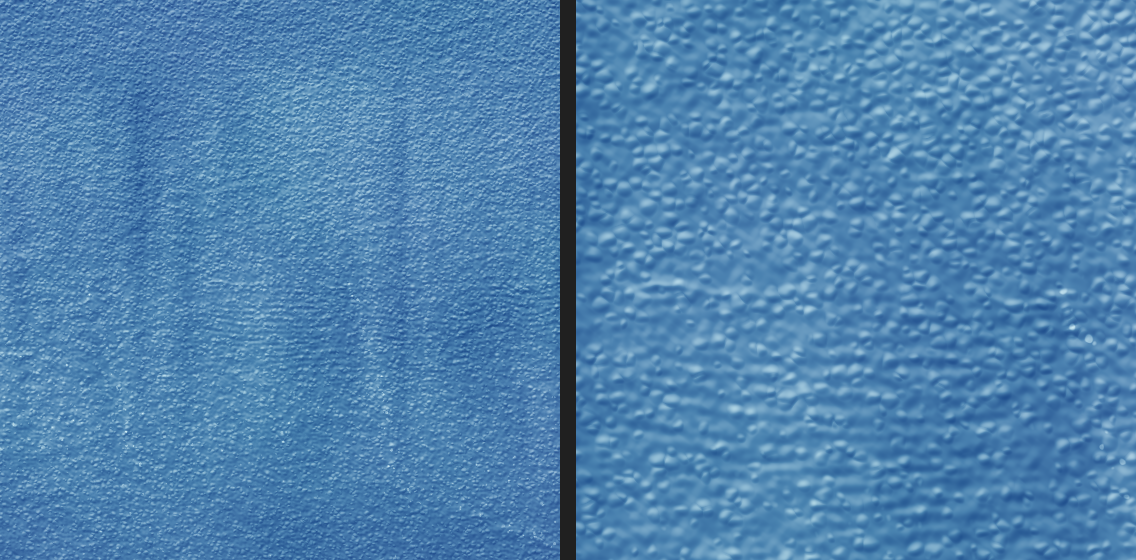
Left, the full canvas; right, a detail of the centre.
This texture is drawn by a three.js fragment shader. Its source:

```glsl
// Rough blue painted plaster: a height field of grains, ripples and scars is lit
// from above by differencing it along the light direction. Broad stains, vertical
// streaks and pale specks are added, then a tone ramp gives the colour.
varying vec2 vUv;

const vec3 DEEP_BLUE = vec3(0.18, 0.38, 0.60);
const vec3 MID_BLUE = vec3(0.29, 0.51, 0.69);
const vec3 PALE_BLUE = vec3(0.60, 0.76, 0.85);
const vec2 LIGHT_DIR = vec2(-0.36, 0.93);
const float LIGHT_STEP = 0.0023;             // distance between the height samples
const float RELIEF_GAIN = 1.12;
const float RELIEF_SOFTNESS = 0.8;           // compresses the steepest slopes
const float BASE_TONE = 0.45;
const vec2 GRAIN_FREQ = vec2(122.0, 142.0);  // grains are a little wider than tall
const vec2 SPECK_FREQ = vec2(170.0);
const float RIPPLE_FREQ = 88.0;
const float SCAR_PERIOD = 0.465;             // long scars recur across the wall
const mat2 TURN = mat2(0.8, 0.6, -0.6, 0.8);

float hash(vec2 p) {
  vec3 q = fract(p.xyx * 0.1031);
  q += dot(q, q.yzx + 33.33);
  return fract((q.x + q.y) * q.z);
}

float noise(vec2 p) {
  vec2 i = floor(p), f = fract(p);
  f = f * f * (3.0 - 2.0 * f);
  return mix(mix(hash(i), hash(i + vec2(1.0, 0.0)), f.x),
             mix(hash(i + vec2(0.0, 1.0)), hash(i + 1.0), f.x), f.y);
}

float fbm(vec2 p) {
  float sum = 0.0, amp = 0.533;
  for (int i = 0; i < 4; i++) {
    sum += amp * noise(p);
    p = TURN * p * 2.03 + 17.0;
    amp *= 0.5;
  }
  return sum;
}

// Soft uneven bumps, one per jittered cell; cover is the share of cells filled
float grains(vec2 p, float cover) {
  p = TURN * p;
  p += 0.35 * (vec2(noise(p * 1.3), noise(p * 1.3 + 37.0)) - 0.5);
  float h = 0.0;
  for (int k = 0; k < 9; k++) {
    vec2 id = floor(p) + vec2(mod(float(k), 3.0), floor(float(k) / 3.0)) - 1.0;
    vec2 centre = id + 0.1 + 0.8 * vec2(hash(id), hash(id + 57.0));
    float radius = mix(0.35, 0.75, hash(id + 113.0));
    float keep = clamp((cover - hash(id + 211.0)) * 5.0, 0.0, 1.0);
    vec2 d = (p - centre) / radius;
    float bump = max(0.0, 1.0 - dot(d, d));
    h = max(h, radius * keep * bump * bump);
  }
  return h;
}

// Soft ridge along a segment
float ridge(vec2 p, vec2 a, vec2 b, float width) {
  vec2 ab = b - a;
  float t = clamp(dot(p - a, ab) / dot(ab, ab), 0.0, 1.0);
  float d = length(p - a - ab * t) / width;
  return exp(-d * d);
}

// Broken, wandering ridges: repeated seams and ledges, then single scars
float scars(vec2 p) {
  vec2 q = p + 0.03 * (vec2(fbm(p * 18.0), fbm(p * 18.0 + 40.0)) - 0.5);
  float w = mix(0.5, 1.7, noise(p * 21.0 + 8.0)), s = 0.0;
  for (int i = 0; i < 2; i++) {
    vec2 r = q - vec2(float(i) * SCAR_PERIOD, 0.0);
    s = max(s, ridge(r, vec2(0.16, 0.51), vec2(0.265, 0.10), 0.008 * w));
    s = max(s, 0.7 * ridge(r, vec2(0.36, 0.495), vec2(0.64, 0.49), 0.004 * w));
    s = max(s, 0.5 * ridge(r, vec2(0.42, 0.34), vec2(0.60, 0.25), 0.009 * w));
  }
  s = max(s, ridge(q, vec2(0.0, 0.365), vec2(0.12, 0.355), 0.005 * w));
  s = max(s, 0.8 * ridge(q, vec2(0.0, 0.56), vec2(0.07, 0.53), 0.007 * w));
  s = max(s, ridge(q, vec2(0.80, 0.10), vec2(1.0, 0.02), 0.008 * w));
  return s * smoothstep(0.2, 0.65, noise(p * 60.0 + 5.0));
}

float paintGrains(vec2 p) {
  float cover = mix(0.6, 1.0, smoothstep(0.35, 0.85, p.y)) + 0.6 * (fbm(p * 7.0 + 3.0) - 0.5);
  return grains(p * GRAIN_FREQ, cover);
}

float height(vec2 p) {
  float h = paintGrains(p) + 0.65 * noise(TURN * p * vec2(185.0, 215.0));
  h += 0.8 * noise(TURN * (p * vec2(80.0, 98.0)) + 9.0);
  float lumps = 0.3 + smoothstep(0.45, 0.0, p.x) * smoothstep(0.75, 0.45, p.y);
  h += 1.2 * lumps * noise(TURN * p * 42.0);
  float band = smoothstep(0.28, 0.40, p.y) * smoothstep(0.51, 0.47, p.y);
  band *= smoothstep(0.28, 0.40, p.x) * smoothstep(0.2, 0.6, noise(p * vec2(16.0, 30.0) + 2.0));
  h += 0.16 * band * sin(6.2832 * (p.y * RIPPLE_FREQ + 1.6 * noise(p * vec2(18.0, 14.0))));
  return h + 1.0 * scars(p);
}

void main() {
  vec2 p = vUv, fromCentre = vUv - 0.5;

  // Broad stains, streaks and darker borders
  float tone = BASE_TONE + 0.36 * (fbm(p * vec2(3.5, 5.0) + 11.0) - 0.5);
  float streakZone = smoothstep(0.05, 0.3, p.y) * smoothstep(1.0, 0.7, p.y);
  float streaks = noise(vec2(p.x * 27.0, p.y * 2.5)) + 0.6 * noise(vec2(p.x * 75.0, p.y * 5.0)) - 0.8;
  float runoff = (mod(p.x - 0.02, SCAR_PERIOD) - 0.23) / 0.018;
  tone += streakZone * (0.19 * streaks - 0.09 * exp(-runoff * runoff));
  tone -= 0.25 * dot(fromCentre, fromCentre) + 0.11 * smoothstep(0.4, 0.0, p.y);

  // Directional relief, with pale crests on the lower wall
  vec2 offset = 0.5 * LIGHT_STEP * LIGHT_DIR;
  float lit = height(p - offset) - height(p + offset);
  tone += RELIEF_GAIN * mix(0.85, 1.12, p.y) * lit / (1.0 + RELIEF_SOFTNESS * abs(lit));
  tone += 0.4 * smoothstep(0.9, 0.3, p.y) * (paintGrains(p) - 0.12);

  // Bright specks gather low down and along the scars
  float scar = scars(p);
  float cover = 0.08 * smoothstep(0.65, 0.2, p.y) * (0.4 + 1.6 * noise(p * 8.0)) + 0.22 * scar;
  tone += 0.10 * scar + 0.5 * smoothstep(0.08, 0.4, grains(p * SPECK_FREQ + 71.0, cover));

  // Tone ramp with a slight hue drift
  tone = clamp(tone, -0.25, 1.35);
  vec3 colour = mix(DEEP_BLUE, MID_BLUE, min(tone / 0.4, 1.0));
  colour += (PALE_BLUE - MID_BLUE) * pow(max(tone - 0.4, 0.0) / 0.6, 1.1);
  colour += vec3(0.04, -0.01, 0.02) * (fbm(p * 4.0 + 29.0) - 0.5 + 0.4 * abs(fromCentre.y));
  gl_FragColor = vec4(clamp(colour, 0.0, 1.0), 1.0);
}
```
